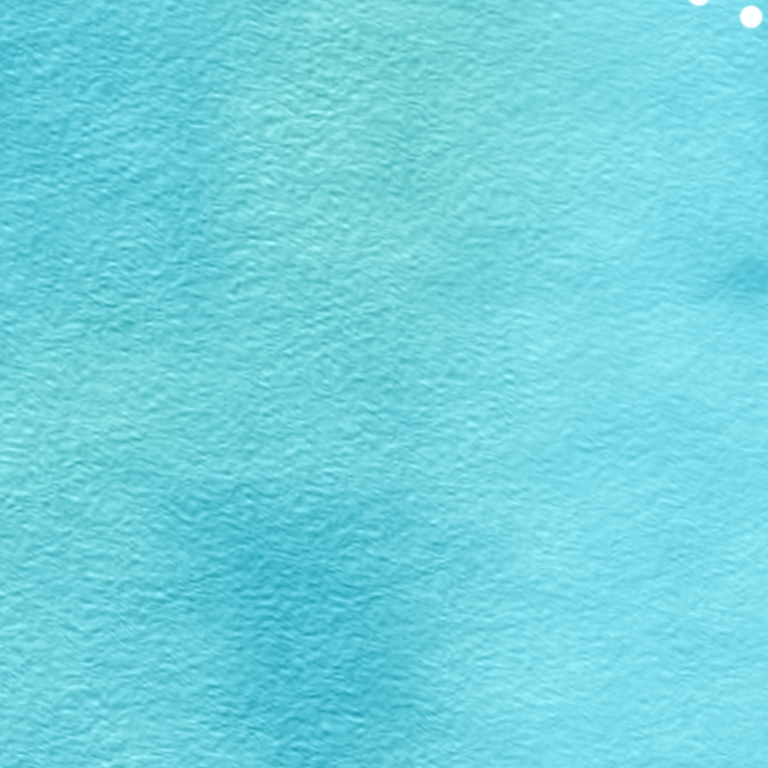
Reproduce this texture procedurally as a WebGL 1 fragment shader.

```glsl
precision highp float;
// Turquoise watercolour wash on crisply embossed, fine-grained paper.

uniform vec2 u_resolution;

const vec3 MID_WASH = vec3(0.435, 0.822, 0.868);
const vec3 PALE_WASH = vec3(0.490, 0.865, 0.918);
const vec3 GREEN_WASH = vec3(0.475, 0.835, 0.835);
const vec3 DEEP_WASH = vec3(0.255, 0.720, 0.805);
const vec3 DOT_COLOR = vec3(0.99, 1.0, 1.0);

const vec2 GRAIN_SCALE = vec2(80.0, 140.0);   // grains across and up the canvas
const vec2 LIGHT_STEP = vec2(-0.0018, 0.0044);  // offset that embosses the grain
const vec3 GRAIN_TINT = vec3(0.235, 0.180, 0.172);
const float GRAIN_WARP = 0.010;
const float TOOTH_SCALE = 190.0;
const float TOOTH_AMOUNT = 0.22;
const float MOTTLE = 0.50;
const vec2 DOT_FIRST = vec2(0.978, 0.978);
const vec2 DOT_STEP = vec2(-0.068, 0.029);
const float DOT_RADIUS = 0.0145;
const float DOT_EDGE = 0.0025;

float hash(vec2 p) {
  return fract(sin(dot(p, vec2(127.1, 311.7))) * 43758.5453);
}

float valueNoise(vec2 p) {
  vec2 cell = floor(p);
  vec2 f = fract(p);
  f = f * f * (3.0 - 2.0 * f);
  float low = mix(hash(cell), hash(cell + vec2(1.0, 0.0)), f.x);
  float high = mix(hash(cell + vec2(0.0, 1.0)), hash(cell + 1.0), f.x);
  return mix(low, high, f.y);
}

float fbm(vec2 p) {
  float sum = 0.0;
  float weight = 0.5;
  for (int i = 0; i < 4; i++) {
    sum += weight * valueNoise(p);
    p = mat2(1.6, 1.2, -1.2, 1.6) * p + 17.3;
    weight *= 0.5;
  }
  return sum / 0.9375;
}

// Height of the paper: flattened fibres plus finer ones between them.
float paperHeight(vec2 p) {
  vec2 q = p * GRAIN_SCALE;
  q.y += 0.22 * q.x;
  return 0.62 * valueNoise(q) + 0.38 * valueNoise(q * 1.7 + 31.7);
}

// Soft elliptical pool of pigment.
float pool(vec2 p, vec2 center, vec2 size) {
  vec2 d = (p - center) / size;
  return exp(-dot(d, d));
}

vec3 washColor(vec2 uv) {
  vec2 drift = vec2(fbm(uv * 6.0 + 3.1), fbm(uv * 6.0 + 41.7)) - 0.5;
  vec2 p = uv + 0.14 * drift;
  float mottle = MOTTLE * (fbm(uv * vec2(11.0, 17.0) + 8.3) - 0.5);

  float pale = smoothstep(0.50, 0.80, p.x + 0.08 * (0.5 - p.y));
  float green = 0.9 * pool(p, vec2(0.50, 0.84), vec2(0.23, 0.32));
  green += 0.6 * pool(p, vec2(0.10, 0.44), vec2(0.22, 0.18));
  float deep = 0.80 * pool(p, vec2(0.39, 0.06), vec2(0.12, 0.20));
  deep += 0.45 * pool(p, vec2(0.30, 0.27), vec2(0.20, 0.11));
  deep += 0.50 * pool(p, vec2(0.00, 0.90), vec2(0.18, 0.28));
  deep += 0.25 * pool(p, vec2(0.24, 0.78), vec2(0.07, 0.18));
  deep += 0.65 * pool(p, vec2(1.00, 0.66), vec2(0.06, 0.04));
  deep += 0.45 * pool(p, vec2(1.02, 0.90), vec2(0.06, 0.12));

  vec3 color = mix(MID_WASH, PALE_WASH, pale);
  color = mix(color, GREEN_WASH, clamp(green, 0.0, 1.0));
  color = mix(color, DEEP_WASH, clamp(deep, 0.0, 1.0));
  return color + mottle * (PALE_WASH - DEEP_WASH);
}

void main() {
  vec2 uv = gl_FragCoord.xy / u_resolution;
  vec3 color = washColor(uv);

  // Side-lit paper grain with a fine tooth, calmer where the paint is pale.
  vec2 warp = vec2(valueNoise(uv * 28.0), valueNoise(uv * 28.0 + 53.0)) - 0.5;
  vec2 p = uv + GRAIN_WARP * warp;
  float relief = paperHeight(p) - paperHeight(p + LIGHT_STEP);
  relief += TOOTH_AMOUNT * (valueNoise(p * TOOTH_SCALE + 97.0) - 0.5);
  float strength = mix(1.15, 0.65, smoothstep(0.45, 0.80, uv.x));
  strength *= 0.7 + 0.6 * fbm(uv * 14.0 + 71.0);
  color += GRAIN_TINT * relief * strength;

  // Two white dots at the upper right corner.
  for (int i = 0; i < 2; i++) {
    float d = length(uv - DOT_FIRST - float(i) * DOT_STEP) - DOT_RADIUS;
    color = mix(color, DOT_COLOR, 1.0 - smoothstep(-DOT_EDGE, DOT_EDGE, d));
  }

  gl_FragColor = vec4(clamp(color, 0.0, 1.0), 1.0);
}
```
